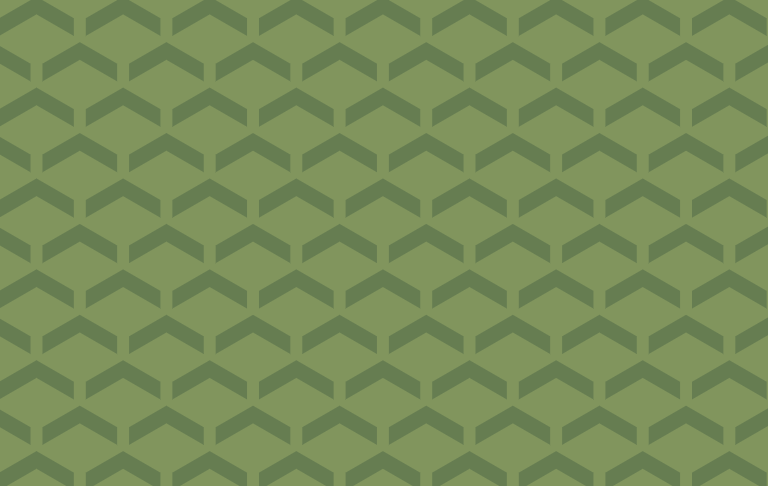
Reproduce this pattern procedurally as a Shadertoy shader.

```glsl
// Staggered rows of flat chevrons, like folded roof tiles, on a plain green ground.
// Each pixel finds its row and column cell, then measures one chevron as a
// distance function: a slanted band mirrored about its peak, cut by upright sides.

// Lengths are fractions of the canvas height.
#define COLUMN_STEP 0.1782
#define ROW_STEP 0.0935
#define HALF_WIDTH 0.0768
#define THICKNESS 0.0364
#define SLOPE 0.577
#define FIRST_PEAK vec2(0.0751, -0.0068)
#define GROUND_COLOR vec3(0.505, 0.584, 0.365)
#define CHEVRON_COLOR vec3(0.400, 0.490, 0.318)

// Signed distance to a chevron with its peak at the origin, y pointing down.
float chevronDistance(vec2 p) {
    float x = abs(p.x);
    float halfBand = 0.5 * THICKNESS;
    float band = abs(p.y - SLOPE * x - halfBand) - halfBand;
    return max(x - HALF_WIDTH, band * inversesqrt(1.0 + SLOPE * SLOPE));
}

// Position relative to the peak of the chevron in this cell.
vec2 staggeredCell(vec2 p) {
    // Split the spare height so that soft edges stay inside the cell.
    float margin = 0.5 * (ROW_STEP - THICKNESS - SLOPE * HALF_WIDTH);
    float row = floor((p.y + margin) / ROW_STEP);
    p.y -= row * ROW_STEP;

    // Odd rows shift by half a column.
    p.x -= 0.5 * COLUMN_STEP * mod(row, 2.0);
    p.x = (fract(p.x / COLUMN_STEP + 0.5) - 0.5) * COLUMN_STEP;
    return p;
}

void mainImage(out vec4 fragColor, in vec2 fragCoord) {
    // Height units, measured down from the top left.
    float pixel = 1.0 / iResolution.y;
    vec2 position = vec2(fragCoord.x, iResolution.y - fragCoord.y) * pixel;

    float distanceToEdge = chevronDistance(staggeredCell(position - FIRST_PEAK));
    float coverage = clamp(0.5 - distanceToEdge / pixel, 0.0, 1.0);
    fragColor = vec4(mix(GROUND_COLOR, CHEVRON_COLOR, coverage), 1.0);
}
```
